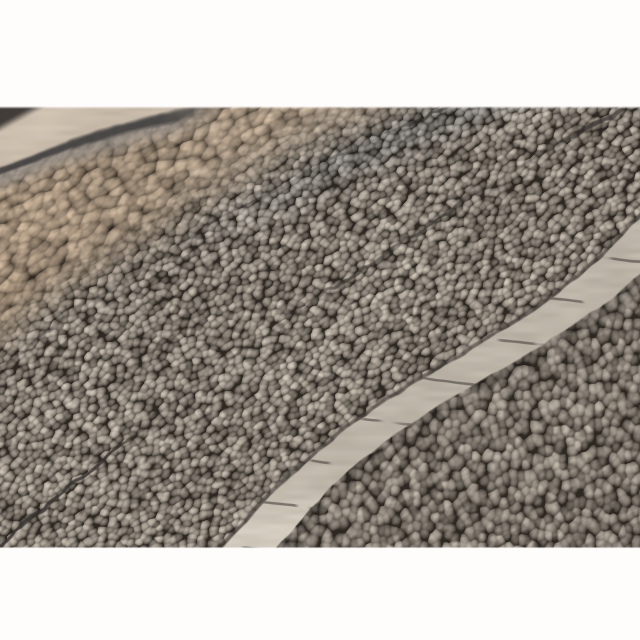
Write a Shadertoy shader that draws this texture.

```glsl
// A strip of weathered paving between white margins: pebbled stone with thin
// slanting cracks, a pale curved kerb and a smooth ledge in the upper corner.
// Grains are smooth Voronoi cells lit from the upper left; edges are curves.

const vec3 MARGIN = vec3(1.0, 0.99, 0.99);
const vec3 STONE_DARK = vec3(0.32, 0.295, 0.265);
const vec3 STONE_LIGHT = vec3(0.79, 0.75, 0.70);
const vec3 KERB = vec3(0.735, 0.705, 0.655);
const vec3 LEDGE = vec3(0.79, 0.735, 0.67);
const vec3 LEDGE_SHADE = vec3(0.57, 0.545, 0.52);
const vec3 LIP = vec3(0.24, 0.235, 0.235);
const vec3 SHADOW = vec3(0.20, 0.185, 0.175);
const vec3 WARM = vec3(1.07, 1.0, 0.92);
const vec3 COOL = vec3(0.90, 0.93, 0.97);
const float STRIP_BOTTOM = 0.1445;
const float STRIP_TOP = 0.832;
const float GRAIN_ANGLE = 0.62;
const vec2 GRAIN_SCALE = vec2(88.0, 112.0);
const vec2 COBBLE_SCALE = vec2(56.0, 88.0);
const vec2 GRAVEL_SCALE = vec2(88.0, 72.0);
const vec2 LIGHT_DIR = vec2(-0.5, 0.86);

float hash(vec2 p) {
    return fract(sin(dot(p, vec2(127.1, 311.7))) * 43758.5453);
}

float noise(vec2 p) {
    vec2 i = floor(p), f = fract(p);
    f = f * f * (3.0 - 2.0 * f);
    return mix(mix(hash(i), hash(i + vec2(1, 0)), f.x),
               mix(hash(i + vec2(0, 1)), hash(i + vec2(1, 1)), f.x), f.y);
}

// Signed brightness of rounded grains, centred near zero
float grains(vec2 p) {
    vec2 cell = floor(p), offset = vec2(0.0);
    float total = 1e-5, tone = 0.0;
    for (int y = -1; y <= 1; y++)
    for (int x = -1; x <= 1; x++) {
        vec2 id = cell + vec2(x, y);
        vec2 r = id + vec2(hash(id), hash(id + 37.3)) - p;
        float w = exp(-11.0 * dot(r, r));
        total += w;
        tone += w * hash(id + 71.9);
        offset += w * r;
    }
    float gap = -log(total) / 11.0;
    return 0.72 * (tone / total - 0.5)
         - 0.45 * dot(offset / total, LIGHT_DIR)
         - 1.2 * (gap - 0.11);
}

// Soft-edged line of half width w at distance d
float stroke(float d, float w) {
    return 1.0 - smoothstep(w * 0.4, w * 1.6, abs(d));
}

void mainImage(out vec4 fragColor, in vec2 fragCoord) {
    vec2 uv = fragCoord / iResolution.xy;
    float x = uv.x;
    float ca = cos(GRAIN_ANGLE), sa = sin(GRAIN_ANGLE);
    vec2 along = vec2(ca * x + sa * uv.y, ca * uv.y - sa * x);
    float wobble = 0.010 * (noise(along * 22.0) - 0.5)
                 + 0.005 * (noise(along * 75.0) - 0.5);

    // Distances to the two cracks, the kerb's centre line and the ledge
    float lowCrack = (uv.y - (0.148 + 0.86 * x - 0.165 * x * x)) * 0.8 + wobble;
    float highCrack = (uv.y - (0.427 + 0.75 * x - 0.24 * x * x)) * 0.82 + wobble;
    float t = x - 0.7;
    float kerbY = 0.403 + 0.60 * t - 0.228 * t * t + 1.944 * t * t * t;
    float kerbSlope = 0.60 - 0.456 * t + 5.832 * t * t;
    float kerb = (uv.y - kerbY) / sqrt(1.0 + kerbSlope * kerbSlope);
    kerb += 0.004 * (noise(along * 45.0) - 0.5);
    float kerbHalf = 0.024 + 0.09 * t * t;
    float ledge = uv.y - (0.733 + 0.40 * x - 0.30 * x * x) + 0.4 * wobble;

    // Stone: three grain sizes blended by region
    float upper = smoothstep(-0.01, 0.09, highCrack);
    float beyond = 1.0 - smoothstep(-0.03, 0.0, kerb);
    float relief = grains(along * GRAIN_SCALE);
    relief = mix(relief, 0.62 * grains(along * COBBLE_SCALE), upper);
    relief = mix(relief, 0.9 * grains(uv * GRAVEL_SCALE), beyond);
    float fine = noise(along * vec2(150.0, 230.0)) - 0.5;
    float patches = noise(along * vec2(7.0, 16.0)) - 0.5;
    float tone = 0.45 + relief + 0.22 * fine + 0.14 * patches;
    tone += 0.15 * upper - 0.07 * beyond;
    vec3 col = mix(STONE_DARK, STONE_LIGHT, clamp(tone, -0.3, 1.15));
    col *= mix(vec3(1.0), WARM, upper * (1.0 - 0.5 * x));
    float bandDist = (highCrack + 0.012) / 0.03;
    float coolBand = exp(-bandDist * bandDist);
    col *= mix(vec3(1.0), COOL, coolBand * smoothstep(0.2, 0.6, x));

    // Broken cracks
    float broken = smoothstep(0.25, 0.65, noise(vec2(x * 13.0, 4.0)));
    float lowInk = mix(0.25, 0.8, max(broken, 1.0 - smoothstep(0.08, 0.18, x)));
    float highInk = mix(0.2, 0.6, smoothstep(0.3, 0.7, noise(vec2(x * 15.0, 9.0))));
    col = mix(col, SHADOW, lowInk * stroke(lowCrack, 0.0026));
    col = mix(col, SHADOW, highInk * stroke(highCrack, 0.0022));

    // Kerb with shaded sides and slanted joints
    float below = smoothstep(-0.03, 0.0, kerb + kerbHalf) * step(kerb, 0.0);
    col *= 1.0 - 0.28 * below * noise(along * 48.0);
    col = mix(col, SHADOW * 1.5, 0.65 * stroke(kerb - kerbHalf - 0.002, 0.0035));
    float streak = noise(uv * vec2(28.0, 130.0)) - 0.5;
    vec3 kerbCol = KERB + 0.06 * streak + 0.09 * (1.0 - smoothstep(0.15, 0.27, uv.y));
    float joint = (fract((uv.y + 0.12 * x - 0.339) / 0.0745 + 0.5) - 0.5) * 0.0745;
    float jointInk = 0.65 * smoothstep(0.25, 0.6, noise(vec2(x * 38.0, 2.0)));
    kerbCol = mix(kerbCol, SHADOW * 1.6, jointInk * stroke(joint + 0.2 * wobble, 0.002));
    col = mix(col, kerbCol, 1.0 - smoothstep(-0.002, 0.002, abs(kerb) - kerbHalf));

    // Smooth ledge, its dark lip and the corner shadow
    float ledgeFade = 1.0 - smoothstep(0.25, 0.36, x);
    float shade = 0.8 * ledgeFade * smoothstep(-0.045, -0.008, ledge);
    col = mix(col, LEDGE_SHADE + 0.06 * fine, shade);
    vec3 ledgeCol = LEDGE + 0.07 * patches + 0.04 * streak;
    col = mix(col, ledgeCol, ledgeFade * smoothstep(0.0, 0.012, ledge));
    col = mix(col, LIP, 0.85 * ledgeFade * stroke(ledge, 0.005 + 0.014 * x));
    col = mix(col, SHADOW, 0.9 * smoothstep(-0.006, 0.012, uv.y - 0.797 - 0.55 * x));

    // White margins above and below
    float strip = smoothstep(-0.002, 0.002, uv.y - STRIP_BOTTOM)
                * (1.0 - smoothstep(-0.003, 0.003, uv.y - STRIP_TOP));
    fragColor = vec4(mix(MARGIN, clamp(col, 0.0, 1.0), strip), 1.0);
}
```
